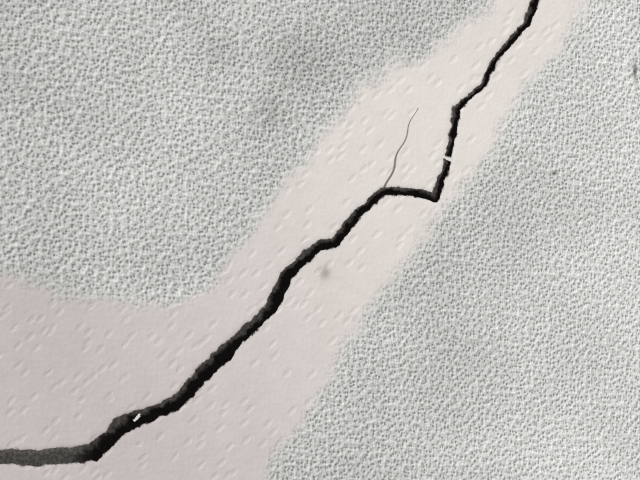
Reproduce this texture procedurally as a Shadertoy shader.

```glsl
// A cracked plaster wall: a jagged diagonal fissure runs through a smooth pale band
// between two areas of rough stucco. Segment distances shape the fissure, cellular
// noise the grain, dimples and pits, and layered sines the stains and ragged edges.

const int N = 20;
const vec2 FISSURE[N] = vec2[N](
    vec2(-.05, .050), vec2(.104, .048), vec2(.194, .057), vec2(.260, .118),
    vec2(.365, .161), vec2(.455, .253), vec2(.564, .358), vec2(.599, .427),
    vec2(.668, .491), vec2(.694, .491), vec2(.747, .557), vec2(.799, .601),
    vec2(.859, .601), vec2(.906, .589), vec2(.934, .670), vec2(.951, .774),
    vec2(1.007, .826), vec2(1.036, .882), vec2(1.094, .948), vec2(1.14, 1.05));

vec2 hash2(vec2 p) {
    vec3 q = fract(p.xyx * vec3(.1031, .1030, .0973));
    q += dot(q, q.yzx + 33.33);
    return fract((q.xx + q.yz) * q.zy);
}

// Distance to the nearest scattered cell point, and that cell's random value
vec2 cellular(vec2 p) {
    vec2 cell = floor(p), best = vec2(9.0, 0.0);
    for (int j = -1; j <= 1; j++)
    for (int i = -1; i <= 1; i++) {
        vec2 id = cell + vec2(i, j), rnd = hash2(id);
        float d = length(id + rnd - p);
        if (d < best.x) best = vec2(d, fract(rnd.x * 7.0 + rnd.y * 13.0));
    }
    return best;
}

// Layered, rotated sines in about -1..1
float waves(vec2 p) {
    float sum = 0.0, amp = .5;
    for (int i = 0; i < 5; i++) {
        sum += amp * sin(p.x + 1.7 * sin(p.y * .8)) * cos(p.y + 1.3 * sin(p.x * .7));
        p = mat2(.8, .6, -.6, .8) * p * 1.9 + 3.1;
        amp *= .6;
    }
    return sum;
}

// x: distance to segment, y: signed offset across it
vec2 segment(vec2 p, vec2 a, vec2 b) {
    vec2 d = b - a, r = p - a;
    float t = clamp(dot(r, d) / dot(d, d), 0.0, 1.0);
    return vec2(length(r - d * t), (d.x * r.y - d.y * r.x) / length(d));
}

vec2 fissure(vec2 p) {
    vec2 best = vec2(9.0, 0.0);
    for (int i = 0; i < N - 1; i++) {
        vec2 s = segment(p, FISSURE[i], FISSURE[i + 1]);
        if (s.x < best.x) best = s;
    }
    return best;
}

float stuccoHeight(vec2 p) {
    return cellular(p * 82.0).x + .6 * cellular(p * 145.0 + 7.0).x;
}

float dimple(vec2 p) {
    vec2 q = mat2(.7, -.7, .7, .7) * p;
    vec2 c = cellular(q * vec2(24.0, 55.0));
    return smoothstep(.38, .12, c.x) * step(.55, c.y);
}

float blob(vec2 p, vec2 center, vec2 size) {
    vec2 d = (p - center) / size;
    return exp(-dot(d, d));
}

// Positive inside the smooth band, negative in the stucco
float bandDistance(vec2 p) {
    float top = .37 + .5 * smoothstep(.35, .85, p.x) + .8 * max(p.x - .87, 0.0)
              + .06 * smoothstep(.2, 0.0, p.x);
    float bottom = (p.x - .54) * 1.45;
    return min((top - p.y) * .75, (p.y - bottom) * .57);
}

void mainImage(out vec4 fragColor, in vec2 fragCoord) {
    float px = 1.0 / iResolution.y;
    vec2 p = fragCoord * px;
    vec2 light = vec2(-.0035, .0035);
    float stain = waves(p * 7.0), fine = waves(p * 60.0);

    // Stucco: relief and pits, finer toward the right
    vec2 g = vec2(p.x + .18 * p.x * p.x, p.y * (1.0 + .12 * p.x));
    float h = stuccoHeight(g);
    float relief = h - stuccoHeight(g + light);
    float pit = smoothstep(.62, .22, h);
    float smudge = blob(p, vec2(.62, .87), vec2(.07, .06)) + blob(p, vec2(.565, .765), vec2(.04))
                 + .6 * blob(p, vec2(.46, .89), vec2(.05)) + .5 * blob(p, vec2(.95, .25), vec2(.1));
    vec3 stucco = vec3(.755, .76, .745) + .045 * stain - .09 * smudge;
    stucco += .05 * smoothstep(.8, 1.3, p.x) - .05 * smoothstep(.7, 1.3, length(p - vec2(.9, .6)));
    stucco += .16 * relief + .07 * (h - .65) - .11 * pit;

    // Smooth band: paler toward the upper right, with slanted dimples
    vec3 plaster = mix(vec3(.765, .735, .725), vec3(.88, .855, .835), smoothstep(.1, .95, p.x * .7 + p.y * .4));
    plaster += .012 * stain + .012 * fine + .02 * relief;
    plaster += .055 * (dimple(p + light * .8) - dimple(p));
    plaster -= .16 * blob(p, vec2(.677, .432), vec2(.011, .014));

    float band = bandDistance(p) + .022 * waves(p * 16.0) + .012 * fine;
    vec3 col = mix(stucco, plaster, smoothstep(-.025, .025, band));

    // Hairline branch rising from the bend
    vec2 hp = p + vec2(.003 * sin(p.y * 95.0), 0.0);
    float hair = min(segment(hp, vec2(.802, .605), vec2(.828, .675)).x,
                     segment(hp, vec2(.828, .675), vec2(.868, .774)).x);
    float hairWidth = mix(.0022, .0006, smoothstep(.6, .77, p.y));
    col = mix(col, vec3(.36, .33, .31), .8 * smoothstep(px, -px, hair - hairWidth));

    // Main fissure: chipped lip, grey upper wall, dark depth
    vec2 ragged = p + .0045 * vec2(waves(p * 75.0), waves(p * 75.0 + 20.0));
    vec2 f = fissure(ragged);
    float width = mix(.0165, .0065, smoothstep(.2, 1.05, p.x)) * (1.0 + .3 * waves(p * 24.0 + 5.0));
    float edge = f.x - width;
    col += .05 * exp(-abs(edge - .004) * 300.0) * smoothstep(.004, -.004, f.y);
    col *= 1.0 - .2 * exp(-max(edge, 0.0) * 350.0);
    float wall = smoothstep(-.1, .7, f.y / width + .6 * fine);
    vec3 inside = mix(vec3(.065, .058, .055), vec3(.27, .255, .245), wall);
    inside = mix(inside, vec3(.36, .35, .335), .75 * smoothstep(.2, .13, p.x));
    inside *= .8 + .4 * cellular(p * 130.0).x;
    col = mix(col, inside, smoothstep(px, -px, edge));

    // Loose pale chips and small dark specks
    float chip = min(segment(ragged, vec2(.922, .675), vec2(.940, .668)).x,
                     segment(ragged, vec2(.280, .124), vec2(.291, .134)).x) - .0035;
    col = mix(col, vec3(.86, .84, .82), smoothstep(px, -px, chip));
    float speck = blob(p, vec2(1.155, .639), vec2(.004)) + blob(p, vec2(1.323, .852), vec2(.004, .018));
    col = mix(col, vec3(.3, .28, .27), .7 * min(speck, 1.0));

    fragColor = vec4(clamp(col, 0.0, 1.0), 1.0);
}
```
